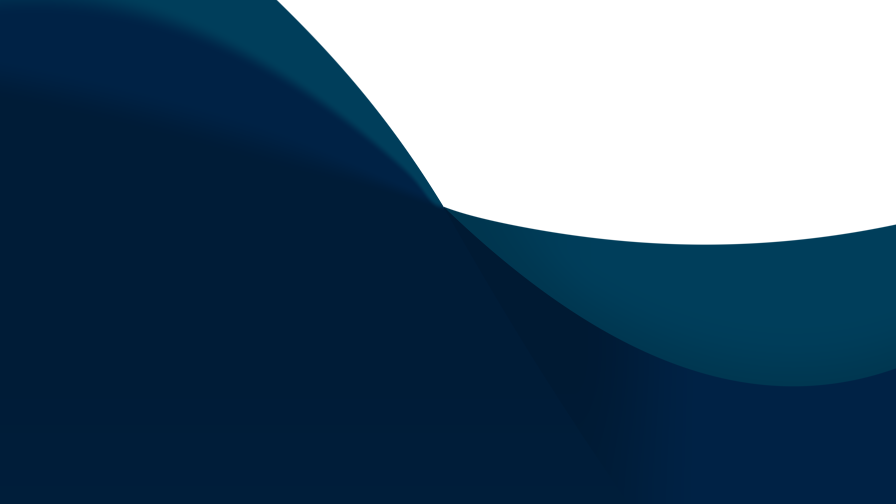
A Shadertoy shader for this background:

```glsl
// Draws deep blue and teal waves that pinch together beneath a white sky.

// Coverage of the region above a curve; h is the height over it.
float above(float h, float softness) {
    return smoothstep(-softness, softness, h);
}

// Wide teal folds, navy band and shadow on the left of the pinch.
vec3 leftWave(float d, float h, float aa, vec3 dark, vec3 navy, vec3 teal) {
    float bandEdge = d * (0.39 - 0.115 * d);
    float tealEdge = d * (1.0 - 0.6 * d - 0.9 * exp(-900.0 * d * d));
    float skyEdge = d * (1.644 - 1.646 * d + 1.276 * d * d);

    vec3 color = mix(dark, navy, above(h - bandEdge, 0.012 + 0.035 * smoothstep(0.0, 0.4, d)));
    color = mix(color, teal, above(h - tealEdge, aa + 0.006 + 0.035 * d));
    return mix(color, vec3(1.0), above(h - skyEdge, 1.5 * aa));
}

// Hanging teal bowl and creased navy slope on the right of the pinch.
vec3 rightWave(float d, float h, float aa, vec3 dark, vec3 navy, vec3 teal) {
    float creaseEdge = -d * (1.78 - 0.48 * d);
    float tealEdge = -d * (0.965 - 0.56 * d - 0.13 * d * d);
    float skyEdge = -d * (0.29 - 0.279 * d + 0.1 * exp(-14.0 * d));

    vec3 slope = mix(dark * 0.93, navy, smoothstep(0.26, 0.53, d));
    vec3 color = mix(dark, slope, above(h - creaseEdge, 1.5 * aa));

    // The bowl brightens away from the pinch and from its lower rim.
    float light = smoothstep(0.0, 0.3, d) * smoothstep(-0.04, 0.12, h - tealEdge);
    vec3 bowl = mix(teal * 0.87, teal, light);
    color = mix(color, bowl, above(h - tealEdge, aa));
    return mix(color, vec3(1.0), above(h - skyEdge, aa));
}

void mainImage(out vec4 fragColor, in vec2 fragCoord) {
    vec2 p = fragCoord / iResolution.y;
    float aa = 0.8 / iResolution.y;

    vec3 dark = vec3(0.0, 0.108, 0.215);
    vec3 navy = vec3(0.0, 0.134, 0.272);
    vec3 teal = vec3(0.0, 0.242, 0.355);

    // Slight lift of the shadow toward the bottom.
    dark += vec3(0.0, 0.008, 0.012) * (1.0 - smoothstep(0.0, 0.3, p.y));

    // Every curve is measured from the point where the folds meet.
    vec2 q = p - vec2(0.88, 0.59);
    float d = abs(q.x);
    vec3 color = q.x < 0.0
        ? leftWave(d, q.y, aa, dark, navy, teal)
        : rightWave(d, q.y, aa, dark, navy, teal);

    fragColor = vec4(color, 1.0);
}
```
